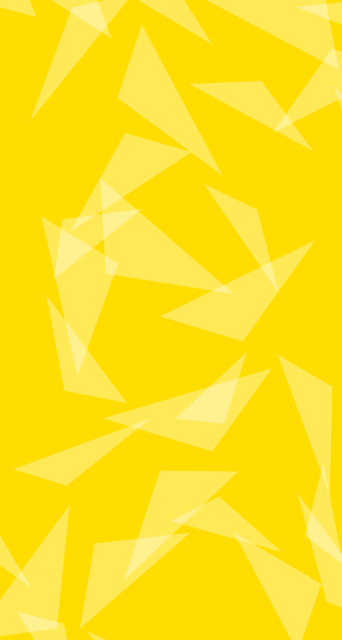
Reproduce this background procedurally as a WebGL 2 fragment shader.

```glsl
#version 300 es
precision highp float;
// Translucent white shards scattered over flat yellow.
// Each cell of a jittered grid owns one obtuse triangle with random size, tilt
// and skew; where shards cross, their veils stack and grow paler.

uniform vec2 u_resolution;
out vec4 fragColor;

const vec3 YELLOW = vec3(1.0, 0.867, 0.0);
const vec3 WHITE = vec3(1.0);
const float VEIL_OPACITY = 0.34;

// Lengths are fractions of the canvas height.
const float CELL_SIZE = 0.156;
const float JITTER = 0.9;                      // share of a cell
const vec2 LENGTH_RANGE = vec2(0.15, 0.28);    // longest side
const vec2 HEIGHT_RANGE = vec2(0.22, 0.40);    // relative to the length
const vec2 FOOT_RANGE = vec2(0.26, 0.46);      // blunt corner along the length
const vec2 RISING_TILT = vec2(0.22, 0.95);     // radians
const vec2 FALLING_TILT = vec2(-1.42, -0.25);
const uint SEED = 17u;

// Integer hash: three random values in 0..1 for a cell and a channel.
vec3 hash3(ivec2 cell, uint channel) {
    uvec3 v = uvec3(uvec2(cell + 64), channel + SEED) * 1664525u + 1013904223u;
    v.x += v.y * v.z; v.y += v.z * v.x; v.z += v.x * v.y;
    v ^= v >> 16u;
    v.x += v.y * v.z; v.y += v.z * v.x; v.z += v.x * v.y;
    return vec3(v >> 8u) / 16777216.0;
}

float pick(vec2 range, float t) {
    return mix(range.x, range.y, t);
}

// Signed distance to the line from a to b, negative on its left.
float edgeDistance(vec2 p, vec2 a, vec2 b) {
    vec2 along = normalize(b - a);
    return dot(p - a, vec2(along.y, -along.x));
}

// Distance bound of a sharp triangle with counter-clockwise corners.
float triangleDistance(vec2 p, vec2 a, vec2 b, vec2 c) {
    return max(edgeDistance(p, a, b),
               max(edgeDistance(p, b, c), edgeDistance(p, c, a)));
}

// Distance to the shard owned by a cell.
float shardDistance(vec2 p, ivec2 cell) {
    vec3 place = hash3(cell, 0u);
    vec3 shape = hash3(cell, 1u);
    vec3 turn = hash3(cell, 2u);

    vec2 center = (vec2(cell) + 0.5 + (place.xy - 0.5) * JITTER) * CELL_SIZE;
    float tilt = pick(turn.x < 0.45 ? RISING_TILT : FALLING_TILT, turn.y);
    float len = pick(LENGTH_RANGE, shape.x);
    float height = len * pick(HEIGHT_RANGE, shape.y);
    float foot = len * (pick(FOOT_RANGE, shape.z) - 0.5);

    // Into the shard's frame, mirrored at random along both axes.
    vec2 axis = vec2(cos(tilt), sin(tilt));
    vec2 q = p - center;
    q = vec2(dot(q, axis), dot(q, vec2(-axis.y, axis.x)));
    q *= vec2(place.z < 0.5 ? -1.0 : 1.0, turn.z < 0.5 ? -1.0 : 1.0);

    float base = -height / 3.0;
    return triangleDistance(q, vec2(-0.5 * len, base), vec2(0.5 * len, base),
                            vec2(foot, base + height));
}

void main() {
    vec2 p = gl_FragCoord.xy / u_resolution.y;
    float pixel = 1.0 / u_resolution.y;
    ivec2 home = ivec2(floor(p / CELL_SIZE));

    // Stack the veils of the surrounding cells.
    vec3 color = YELLOW;
    for (int y = -1; y <= 1; y++) {
        for (int x = -1; x <= 1; x++) {
            float d = shardDistance(p, home + ivec2(x, y));
            float coverage = clamp(0.5 - d / pixel, 0.0, 1.0);
            color = mix(color, WHITE, VEIL_OPACITY * coverage);
        }
    }
    fragColor = vec4(color, 1.0);
}
```
